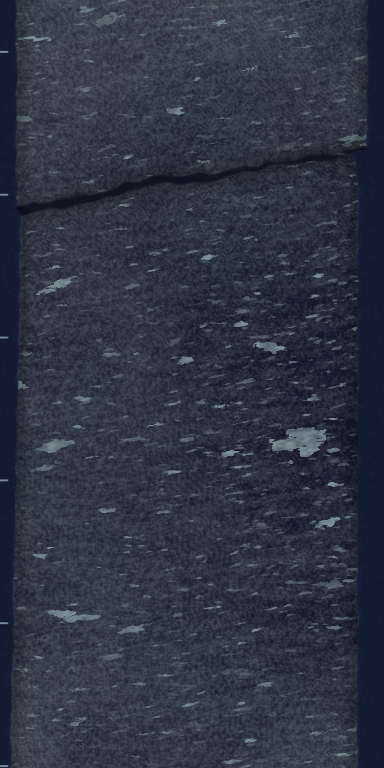
Reproduce this texture procedurally as a Shadertoy shader.

```glsl
// A dark drill core of fine grained rock, with pale flattened clasts lying
// along a slightly tilted bedding, one break across it and a navy margin.
// Clasts come from jittered cells in four sizes; the matrix is layered noise.

float hash(vec2 p) {
    return fract(sin(dot(p, vec2(127.1, 311.7))) * 43758.5453);
}

float noise(vec2 p) {
    vec2 i = floor(p), f = fract(p);
    f = f * f * (3.0 - 2.0 * f);
    return mix(mix(hash(i), hash(i + vec2(1, 0)), f.x),
               mix(hash(i + vec2(0, 1)), hash(i + vec2(1, 1)), f.x), f.y);
}

float fbm(vec2 p) {
    float sum = 0.0, gain = 0.5;
    for (int i = 0; i < 4; i++) {
        sum += gain * noise(p);
        p = p * 2.03 + 17.3;
        gain *= 0.5;
    }
    return sum;
}

// Dark, fleck-rich zone on the right of the lower piece
float richZone(vec2 p) {
    return smoothstep(0.3, 0.85, p.x) * smoothstep(0.1, 0.5, p.y)
         * (1.0 - smoothstep(1.15, 1.5, p.y));
}

// Ragged, frayed clasts, at most one per cell
float clasts(vec2 p, vec2 cell, float chance, float seed) {
    float cover = 0.0;
    vec2 home = floor(p / cell);
    float ragged = fbm(p * vec2(8.0, 17.0) / cell.x + seed) - 0.47;
    float frayed = noise(p * vec2(70.0, 130.0) + seed) - 0.5;
    for (int j = -1; j <= 1; j++)
    for (int i = -1; i <= 1; i++) {
        vec2 id = home + vec2(i, j);
        vec2 key = id + seed;
        vec2 jitter = vec2(hash(key + 3.1), hash(key + 7.7));
        vec2 center = (id + 0.1 + 0.8 * jitter) * cell;
        if (hash(key) > chance * (0.75 + 1.2 * richZone(center))) continue;
        vec2 d = p - center;
        d.y -= d.x * 0.35 * (hash(key + 13.3) - 0.55);
        float size = mix(0.4, 1.0, pow(hash(key + 19.9), 1.5));
        vec2 radius = cell * size * vec2(0.28, mix(0.08, 0.19, hash(key + 23.5)));
        float dist = (length(d / radius) - 1.0 + 2.6 * ragged) * radius.y + 0.005 * frayed;
        float shape = 1.0 - smoothstep(-0.002, 0.0015, dist);
        cover = max(cover, shape * mix(0.4, 1.0, hash(key + 31.7)));
    }
    return cover;
}

void mainImage(out vec4 fragColor, in vec2 fragCoord) {
    vec2 p = fragCoord / iResolution.x;
    p.y *= 2.0 * iResolution.x / iResolution.y;

    // Bedding coordinates: tilted up to the right and gently wavy
    vec2 bed = vec2(p.x, p.y - 0.13 * p.x + 0.03 * noise(p * 4.0));
    float rich = richZone(p);

    // Matrix brightness: broad shading, cloudy patches and streaks
    float tone = 0.31 + 0.16 * (0.5 - p.x) - 0.13 * rich;
    tone += 0.2 * smoothstep(1.45, 2.0, p.y) + 0.12 * (1.0 - smoothstep(0.0, 0.5, p.y));
    tone += 0.42 * (fbm(p * 3.5 + 5.0) - 0.47);
    tone += (0.3 + 0.35 * rich) * (fbm(bed * vec2(14.0, 60.0)) - 0.47);

    // Grain, on turned axes so that it shows no rows
    vec2 turned = mat2(0.8, 0.6, -0.6, 0.8) * p;
    tone += 0.46 * (noise(turned * 210.0) - 0.5) + 0.2 * (noise(turned * 100.0 + 9.0) - 0.5);

    // Broken wisps along the bedding, gathered in patches
    float patches = smoothstep(0.35, 0.65, fbm(bed * vec2(4.0, 9.0) + 70.0));
    float wisp = smoothstep(0.6, 0.74, fbm(bed * vec2(24.0, 85.0) + 40.0));
    tone += wisp * patches * (0.35 + 0.55 * rich);

    vec3 color = mix(vec3(0.10, 0.12, 0.19), vec3(0.34, 0.38, 0.42), max(tone, -0.1));
    color += vec3(0.02, -0.006, 0.0) * (fbm(p * 4.0 + 60.0) - 0.3);

    // Pale clasts, large to tiny
    float pale = clasts(bed, vec2(0.29, 0.22), 0.17, 11.0);
    pale = max(pale, clasts(bed, vec2(0.13, 0.075), 0.24, 47.0));
    pale = max(pale, 0.9 * clasts(bed, vec2(0.06, 0.03), 0.27, 83.0));
    pale = max(pale, 0.65 * clasts(bed, vec2(0.034, 0.02), 0.2, 29.0));
    pale *= 0.45 + 1.1 * fbm(bed * vec2(45.0, 80.0));
    color = mix(color, vec3(0.49, 0.57, 0.60), clamp(pale, 0.0, 1.0));

    // Break across the core, ragged and uneven, with a soft shadow
    float breakY = 1.435 + 0.155 * p.x + 0.025 * noise(vec2(p.x * 5.0, 2.0))
                 + 0.012 * noise(vec2(p.x * 30.0, 9.0));
    float above = p.y - breakY;
    float halfGap = mix(0.012, 0.004, p.x) + 0.014 * (noise(p * vec2(25.0, 60.0)) - 0.5);
    float gap = 1.0 - smoothstep(halfGap - 0.005, halfGap + 0.005, abs(above));
    color *= 1.0 - 0.35 * exp(-abs(above) * 40.0);
    color = mix(color, vec3(0.05, 0.07, 0.13), 0.9 * gap);

    // Core sides; the lower piece is narrower, with a rounded corner
    float upper = smoothstep(-0.005, 0.005, above);
    float rough = 0.006 * (noise(vec2(p.y * 45.0, 4.0)) - 0.5);
    float left = mix(0.028 + 0.018 * p.y, 0.043, upper) + rough;
    float right = mix(0.931 - 0.02 * exp(-abs(above) * 50.0), 0.956, upper) + rough;
    float inside = min(p.x - left, right - p.x);
    color *= 0.75 + 0.25 * smoothstep(0.0, 0.04, inside);

    // Navy margin with a thin blue rim and scale ticks
    vec3 margin = vec3(0.075, 0.105, 0.19) + 0.02 * (noise(turned * 180.0) - 0.5);
    float tickY = abs(mod(p.y - 0.005 + 0.186, 0.372) - 0.186);
    float tick = (1.0 - smoothstep(0.001, 0.004, tickY))
               * (1.0 - smoothstep(0.018, 0.024, p.x));
    margin = mix(margin, vec3(0.5, 0.6, 0.66), 0.9 * tick);
    color = mix(margin, color, smoothstep(-0.003, 0.003, inside));
    color += vec3(0.03, 0.06, 0.09) * exp(-abs(inside) * 250.0)
           * noise(vec2(p.y * 25.0, 8.0)) * (1.0 - gap);

    fragColor = vec4(color, 1.0);
}
```
